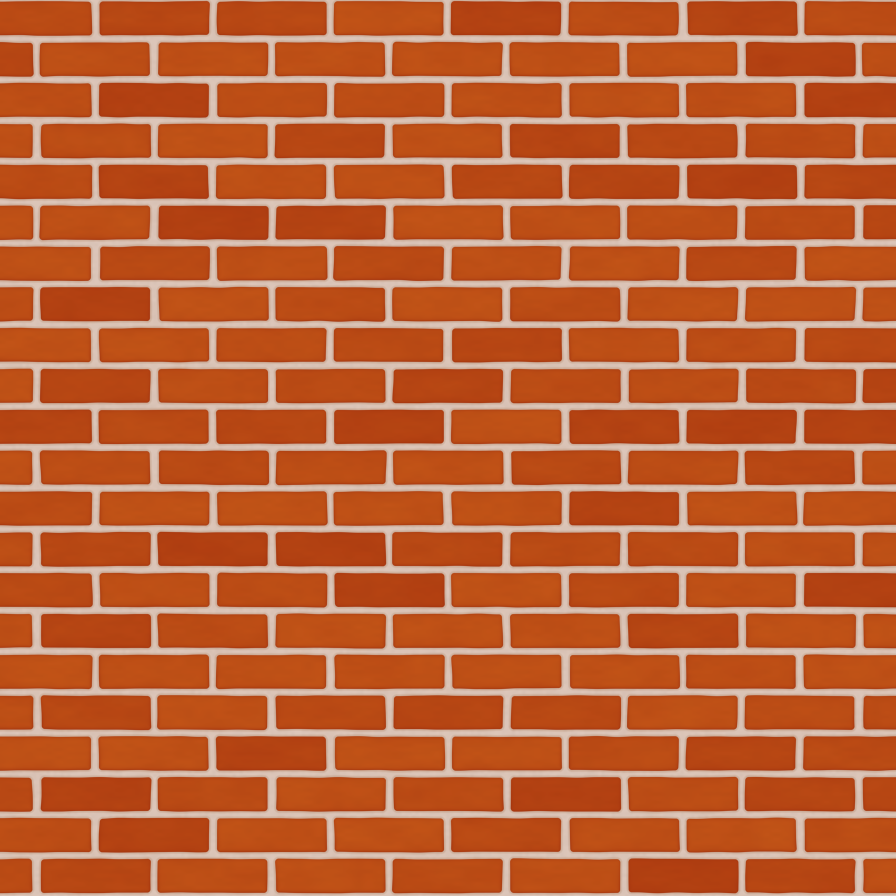
Give the GLSL for this texture, as a WebGL 1 fragment shader.

```glsl
precision highp float;
uniform vec2 u_resolution;

#define GRID vec2(7.626, 21.943)
#define OFFSET vec2(-0.312, 0.009)
#define JOINT vec2(0.0086, 0.0078)
#define CORNER 0.0038
#define WOBBLE 0.0011
#define SOFTNESS 0.0008
#define BRICK_ORANGE vec3(0.752, 0.322, 0.088)
#define BRICK_RED vec3(0.690, 0.243, 0.066)
#define BRICK_EDGE vec3(0.630, 0.190, 0.050)
#define MORTAR_LIGHT vec3(0.856, 0.768, 0.718)
#define MORTAR_SHADE vec3(0.805, 0.690, 0.615)

float hash(vec2 p) {
  vec3 q = fract(p.xyx * vec3(0.1031, 0.1030, 0.0973));
  q += dot(q, q.yzx + 33.33);
  return fract((q.x + q.y) * q.z);
}

float noise(vec2 p) {
  vec2 i = floor(p);
  vec2 f = fract(p);
  f = f * f * (3.0 - 2.0 * f);
  float low = mix(hash(i), hash(i + vec2(1.0, 0.0)), f.x);
  float high = mix(hash(i + vec2(0.0, 1.0)), hash(i + vec2(1.0, 1.0)), f.x);
  return mix(low, high, f.y);
}

float roundedBox(vec2 p, vec2 halfSize, float radius) {
  vec2 q = abs(p) - halfSize + radius;
  return length(max(q, 0.0)) + min(max(q.x, q.y), 0.0) - radius;
}

void main() {
  float scale = min(u_resolution.x, u_resolution.y);
  vec2 uv = gl_FragCoord.xy / scale;

  // Running bond: odd courses shift by half a brick
  vec2 grid = uv * GRID + OFFSET;
  grid.x -= 0.5 * mod(floor(grid.y), 2.0);
  vec2 id = floor(grid) + 17.0;
  vec2 pitch = 1.0 / GRID;
  vec2 p = (fract(grid) - 0.5) * pitch;

  // Hand-laid irregularity: small shift, leaning ends, wavy edges
  vec2 local = p;
  p.x += (hash(id + 3.7) - 0.5) * 0.0018;
  p.x += p.y * (hash(id + 8.3) - 0.5) * 0.06;
  p.y += p.x * (hash(id + 5.1) - 0.5) * 0.012;
  float wave = noise(uv * 45.0 + id * 7.0) - 0.5;
  float d = roundedBox(p, 0.5 * (pitch - JOINT), CORNER) + wave * WOBBLE;

  // Fired clay: a tone per brick with soft blotches
  float tone = hash(id);
  float blotch = noise(local * vec2(28.0, 60.0) + id * 5.0) - 0.5;
  float redness = clamp(0.08 + 0.85 * tone * tone + 0.28 * blotch, 0.0, 1.0);
  vec3 brick = mix(BRICK_ORANGE, BRICK_RED, redness);
  brick *= 1.0 + 0.025 * (noise(uv * vec2(90.0, 220.0)) - 0.5);

  // Rounded rim: dark red edge, stronger underneath
  float rim = exp(min(d, 0.0) / 0.0016);
  float under = smoothstep(0.012, -0.018, p.y);
  brick = mix(brick, BRICK_EDGE, rim * (0.5 + 0.4 * under));

  // Mortar: pale in the middle, shaded beside the bricks
  float shade = 1.0 - smoothstep(0.0006, 0.0034, d);
  shade = clamp(shade + 0.3 * (noise(uv * 70.0) - 0.5), 0.0, 1.0);
  vec3 mortar = mix(MORTAR_LIGHT, MORTAR_SHADE, shade);
  mortar *= 1.0 + 0.025 * (noise(uv * 260.0) - 0.5);

  float edge = max(SOFTNESS, 0.75 / scale);
  gl_FragColor = vec4(mix(brick, mortar, smoothstep(-edge, edge, d)), 1.0);
}
```
